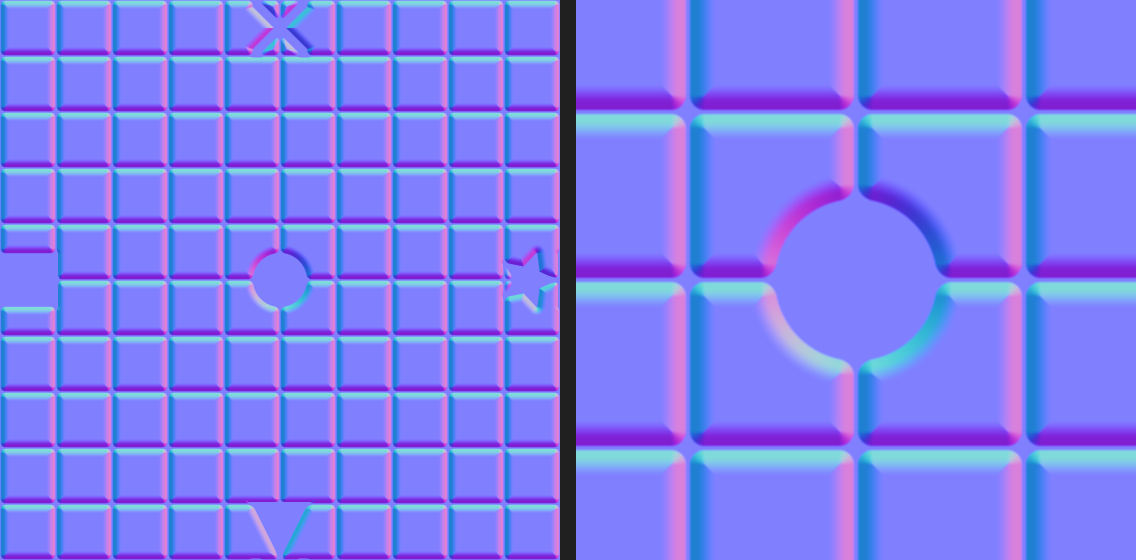
Left: the whole. Right: its middle third, enlarged.
This texture map is drawn by a WebGL 1 fragment shader. Its source:

```glsl
precision highp float;
// Tangent-space normal map of bevelled square tiles with five flat recesses:
// a cross, a disc, a box, a star and a triangle. One distance field measures
// the way to the nearest groove; its gradient and a bevel profile tilt the normal.

uniform vec2 u_resolution;

#define TILES 10.0          // tiles across and down
#define BEVEL_RISE 0.024    // where the bevel reaches its full tilt, in tiles
#define BEVEL_HOLD 0.050    // where the tilt starts to fade
#define BEVEL_END 0.175     // where the flat tile top begins
#define TILT_BACK 0.76      // sideways tilt towards the left and bottom
#define TILT_FRONT 0.70     // sideways tilt towards the right and top
#define CORNER 0.10         // corner rounding
#define CROSS_ARM 0.066     // half width of the arms of the cross
#define DISC_RADIUS 0.470
#define STAR_OUTER 0.495
#define STAR_INNER 0.240

// Intersection of two solids with a rounded corner
float roundMin(float a, float b) {
  vec2 inset = max(CORNER - vec2(a, b), 0.0);
  return max(CORNER, min(a, b)) - length(inset);
}

// Offset from a centre, wrapped around the canvas
vec2 wrapFrom(vec2 p, vec2 centre) {
  vec2 d = p - centre;
  return d - TILES * floor(d / TILES + 0.5);
}

float box(vec2 p, vec2 halfSize) {
  vec2 q = abs(p) - halfSize;
  return length(max(q, 0.0)) + min(max(q.x, q.y), 0.0);
}

float diagonalCross(vec2 p) {
  vec2 q = abs(p);
  float arms = abs(q.x - q.y) * 0.7071 - CROSS_ARM;
  return max(arms, box(p, vec2(0.475)));
}

float triangleDown(vec2 p) {
  float sides = (2.0 * abs(p.x) - p.y - 0.465) / sqrt(5.0);
  return max(sides, p.y - 0.49);
}

// Five-pointed star with one tip to the right, folded into half a point
float star(vec2 p) {
  float sector = radians(72.0);
  float angle = atan(p.y, p.x + 1e-5);
  angle = abs(mod(angle + 0.5 * sector, sector) - 0.5 * sector);
  vec2 q = length(p) * vec2(cos(angle), sin(angle)) - vec2(STAR_OUTER, 0.0);
  vec2 notch = STAR_INNER * vec2(cos(0.5 * sector), sin(0.5 * sector));
  vec2 edge = notch - vec2(STAR_OUTER, 0.0);
  float along = clamp(dot(q, edge) / dot(edge, edge), 0.0, 1.0);
  float side = q.x * edge.y - q.y * edge.x;
  return length(q - edge * along) * (side < 0.0 ? -1.0 : 1.0);
}

// Distance into the raised surface, zero at the groove centres
float raised(vec2 p) {
  vec2 toEdge = 0.5 - abs(fract(p) - 0.5);
  float d = roundMin(toEdge.x, toEdge.y);
  d = roundMin(d, diagonalCross(wrapFrom(p, vec2(5.0, 9.5))));
  d = roundMin(d, length(wrapFrom(p, vec2(5.0))) - DISC_RADIUS);
  d = roundMin(d, box(wrapFrom(p, vec2(0.5, 5.0)), vec2(0.5, 0.466)));
  d = roundMin(d, star(wrapFrom(p, vec2(9.43, 5.0))));
  return roundMin(d, triangleDown(wrapFrom(p, vec2(5.0, 0.5))));
}

void main() {
  vec2 p = gl_FragCoord.xy / u_resolution * TILES;

  // Central differences soften the mitred corners
  vec2 e = vec2(0.010, 0.0);
  vec2 gradient = vec2(raised(p + e.xy) - raised(p - e.xy),
                       raised(p + e.yx) - raised(p - e.yx)) / (2.0 * e.x);
  gradient /= max(1.0, length(gradient));

  // Bevel profile: quick rise at the groove, soft fade into the tile top
  float d = raised(p);
  float slope = smoothstep(0.0, BEVEL_RISE, d)
              * (1.0 - smoothstep(BEVEL_HOLD, BEVEL_END, d));

  vec2 lean = -gradient * slope;
  lean *= mix(vec2(TILT_BACK), vec2(TILT_FRONT), step(0.0, lean));
  vec3 normal = vec3(lean, sqrt(1.0 - dot(lean, lean)));
  gl_FragColor = vec4(normal * 0.5 + 0.5, 1.0);
}
```
